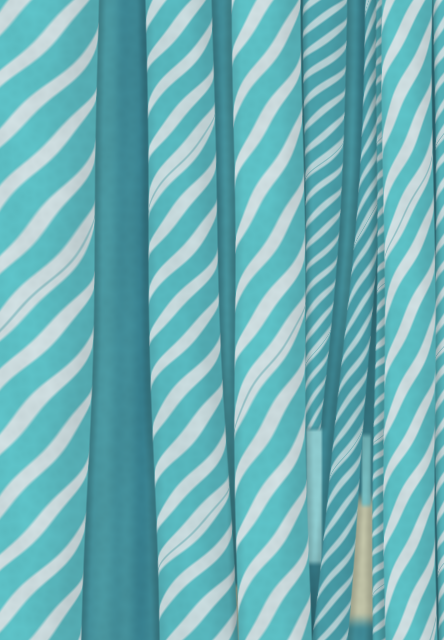
A Shadertoy shader for this texture:

```glsl
// Hanging teal drapes with slanted white stripes, in front of shadowed plain cloth.
#define TEAL vec3(0.36, 0.75, 0.77)
#define SHADE vec3(0.31, 0.62, 0.65)
#define DEEP vec3(0.21, 0.49, 0.55)
#define WHITE vec3(0.80, 0.86, 0.87)
#define CREAM vec3(0.76, 0.77, 0.66)
#define ROUNDNESS 0.65
#define WIDE_EVERY 8.0
#define WIDE_GAIN 1.5
#define WEAR 0.035

float hash(vec2 p) {
    return fract(sin(dot(p, vec2(127.1, 311.7))) * 4375.85);
}

// Distance to the nearest jittered cell point
float cellular(vec2 p) {
    vec2 cell = floor(p), f = fract(p);
    float nearest = 2.0;
    for (int j = -1; j <= 1; j++)
        for (int i = -1; i <= 1; i++) {
            vec2 o = vec2(i, j);
            vec2 jitter = vec2(hash(cell + o), hash(cell + o + 19.3));
            nearest = min(nearest, length(o + jitter - f));
        }
    return nearest;
}

// Soft band from lo to hi
float band(float x, float lo, float hi, float soft) {
    return smoothstep(lo - soft, lo + soft, x) * (1.0 - smoothstep(hi - soft, hi + soft, x));
}

// edges: left and right at the top, then left and right at the foot
// weave: repeats per height, rise across the drape, index of wide stripe, white share
void drape(inout vec3 col, vec2 p, vec4 edges, vec4 weave, float dim, float foot) {
    float drop = pow(clamp(1.0 - p.y, 0.0, 1.0), 1.5);
    vec2 side = mix(edges.xy, edges.zw, drop);
    side += 0.003 * sin(p.y * 9.0 + edges.x * 40.0);
    float t = clamp((p.x - side.x) / (side.y - side.x), 0.0, 1.0);

    // Stripes steepen where the cloth turns away at its edges
    float turn = mix(t, asin(2.0 * t - 1.0) / 3.14159 + 0.5, ROUNDNESS);
    float wobble = 0.06 * sin(p.y * 17.0 + edges.x * 31.0) + 0.04 * sin(p.y * 41.0 + t * 3.0);
    float s = (p.y - weave.y * turn) * weave.x + wobble;
    float id = floor(s);
    float offset = fract(s) - 0.5;
    float wide = 1.0 - step(0.5, mod(id - weave.z, WIDE_EVERY));
    float halfWidth = 0.5 * weave.w * mix(0.9 + 0.2 * hash(vec2(id, weave.x)), WIDE_GAIN, wide);
    halfWidth *= 0.55 + 0.45 * sqrt(max(0.0, 4.0 * t * (1.0 - t)));
    float soft = clamp(fwidth(s), 0.05, 0.15);
    float stripe = 1.0 - smoothstep(halfWidth - soft, halfWidth + soft, abs(offset));

    // Cloth shading, then white with a seam along wide stripes
    vec3 cloth = mix(TEAL, SHADE, smoothstep(0.45, 1.0, t) * 0.65);
    cloth = mix(cloth, SHADE, 0.5 * (1.0 - smoothstep(0.0, 0.15, t)));
    cloth = mix(cloth, DEEP, dim);
    vec3 thread = mix(WHITE, SHADE, dim * 0.4);
    thread *= 1.0 - 0.07 * smoothstep(0.6, 1.0, t);
    float seam = wide * (1.0 - smoothstep(0.0, 0.06, abs(offset + 0.07)));
    thread = mix(thread, SHADE, 0.45 * seam);
    vec3 body = mix(cloth, thread, stripe);

    // Contact shadow, then the drape itself
    float below = smoothstep(foot - 0.006, foot + 0.006, p.y);
    col *= 1.0 - 0.16 * below * band(p.x, side.x - 0.012, side.y + 0.010, 0.010);
    col = mix(col, body, below * band(p.x, side.x, side.y, 0.0025));
}

// Plain cloth with long vertical folds
vec3 backCloth(vec2 p) {
    float fold = 0.5 + 0.28 * sin(p.x * 48.0 + 0.8 * p.y + 1.6) + 0.16 * sin(p.x * 115.0 - p.y * 2.0);
    vec3 col = mix(DEEP, SHADE, clamp(fold, 0.0, 1.0) * 0.75);
    float lit = band(p.x, 0.19, 0.245, 0.025);
    return mix(col, SHADE, 0.6 * lit);
}

void mainImage(out vec4 fragColor, in vec2 fragCoord) {
    vec2 p = fragCoord / iResolution.xy;
    vec3 col = backCloth(p);

    // Pale gaps low between the drapes
    col = mix(col, CREAM, band(p.x, 0.775, 0.845, 0.008) * band(p.y, 0.03, 0.22, 0.015));
    col = mix(col, CREAM, band(p.x, 0.522, 0.540, 0.003) * band(p.y, -0.10, 0.085, 0.006));
    col = mix(col, mix(TEAL, WHITE, 0.45), band(p.x, 0.69, 0.725, 0.004) * band(p.y, 0.12, 0.33, 0.006));
    col = mix(col, mix(TEAL, WHITE, 0.30), band(p.x, 0.815, 0.835, 0.004) * band(p.y, 0.21, 0.32, 0.006));

    // Narrow drapes behind
    drape(col, p, vec4(0.685, 0.785, 0.690, 0.675), vec4(27.0, 0.060, 3.0, 0.36), 0.45, 0.33);
    drape(col, p, vec4(0.825, 0.870, 0.700, 0.780), vec4(22.0, 0.085, 5.0, 0.36), 0.55, -0.1);
    drape(col, p, vec4(0.850, 0.880, 0.838, 0.880), vec4(34.0, 0.025, 2.0, 0.38), 0.35, -0.1);
    drape(col, p, vec4(0.978, 1.040, 0.985, 1.050), vec4(24.0, 0.070, 2.0, 0.38), 0.20, -0.1);

    // Broad drapes in front
    drape(col, p, vec4(-0.06, 0.222, -0.06, 0.185), vec4(10.5, 0.240, 4.0, 0.38), 0.0, -0.1);
    drape(col, p, vec4(0.328, 0.477, 0.358, 0.535), vec4(14.0, 0.145, 1.0, 0.42), 0.12, -0.1);
    drape(col, p, vec4(0.525, 0.680, 0.535, 0.700), vec4(10.5, 0.200, 3.0, 0.40), 0.0, -0.1);
    drape(col, p, vec4(0.862, 0.975, 0.868, 0.985), vec4(11.0, 0.190, 6.0, 0.42), 0.0, -0.1);

    // Mottled wear in the weave
    float mottle = cellular(p * vec2(38.0, 55.0)) - 0.45;
    col *= 1.0 + WEAR * mottle + 0.012 * sin(p.y * 23.0 + 4.0 * sin(p.x * 14.0));
    fragColor = vec4(clamp(col, 0.0, 1.0), 1.0);
}
```
